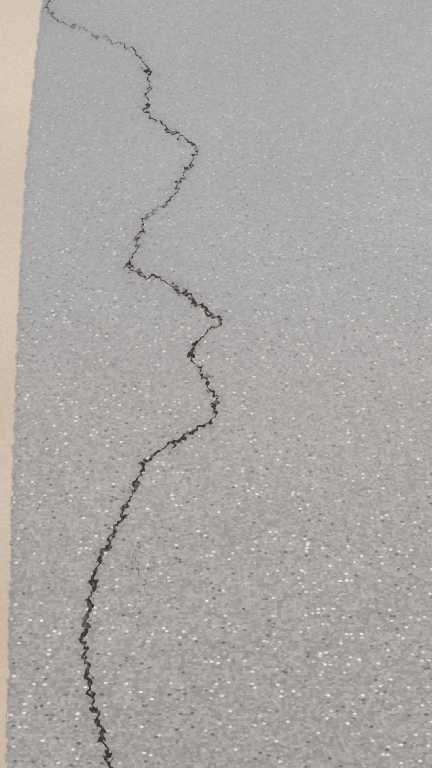
A Shadertoy shader for this texture:

```glsl
// Weathered grey asphalt seen at a slant, with a cream painted strip on the left
// and a jagged crack running from top to bottom. Cellular noise in perspective
// makes the stones; a polyline bent by layered sines makes the crack.

const vec2 crackPath[20] = vec2[20](
    vec2(.060, 1.01), vec2(.066, .977), vec2(.173, .937), vec2(.195, .902),
    vec2(.190, .854), vec2(.258, .804), vec2(.216, .733), vec2(.191, .721),
    vec2(.167, .648), vec2(.219, .633), vec2(.288, .582), vec2(.246, .544),
    vec2(.283, .479), vec2(.276, .453), vec2(.190, .401), vec2(.158, .326),
    vec2(.126, .262), vec2(.108, .167), vec2(.117, .102), vec2(.147, -.01));

vec3 hash3(vec2 c) {
    vec3 h = fract(c.xyx * vec3(.1031, .1030, .0973));
    h += dot(h, h.yxz + 33.33);
    return fract((h.xxy + h.yzz) * h.zyx);
}

// Cellular noise: distance to the nearest stone, then two random values of it
vec3 stones(vec2 q) {
    vec2 cell = floor(q);
    vec3 nearest = vec3(9., 0., 0.);
    for (int j = -1; j <= 1; j++)
    for (int i = -1; i <= 1; i++) {
        vec2 c = cell + vec2(i, j);
        vec3 h = hash3(c + 400.);
        float d = length(c + .15 + .7 * h.xy - q);
        if (d < nearest.x) nearest = vec3(d, h.z, fract(h.x * 7. + h.z * 13.));
    }
    return nearest;
}

float segmentDistance(vec2 p, vec2 a, vec2 b) {
    vec2 ab = b - a;
    return length(p - a - ab * clamp(dot(p - a, ab) / dot(ab, ab), 0., 1.));
}

float crackDistance(vec2 p) {
    float d = 9.;
    for (int i = 0; i < 19; i++)
        d = min(d, segmentDistance(p, crackPath[i], crackPath[i + 1]));
    return d;
}

// Small sideways wandering that roughens straight lines
vec2 wander(vec2 p) {
    return .0026 * sin(p.yx * vec2(260., 230.) + 2. * sin(p * 130.))
         + .0016 * sin(p.yx * vec2(610., 570.) + 2. * sin(p * 370.));
}

void mainImage(out vec4 fragColor, in vec2 fragCoord) {
    vec2 p = fragCoord / iResolution.y;
    float aa = .8 / iResolution.y;
    float near = 1. - p.y;

    // Ground coordinates: stones shrink with distance
    float shrink = 1. - .5 * p.y;
    vec2 ground = vec2((p.x - .28) / shrink, -2. * log(shrink));

    // Broad light: cool and pale far away, warm and darker close by
    vec3 color = mix(vec3(.645, .628, .610), vec3(.675, .672, .675), smoothstep(0., 1., p.y));
    color += .014 * sin(3.1 * p.y) + .03 * (p.x - .28) * p.y;
    color += .006 * sin(p.x * 17. + 2. * sin(p.y * 11.)) * sin(p.y * 19. + p.x * 7.);

    // Stone grain at two sizes
    vec3 fine = stones(ground * vec2(210., 290.));
    vec3 coarse = stones(ground * vec2(100., 150.) + 37.);
    float contrast = mix(.35, 1., smoothstep(0., .9, near));
    color += contrast * (.10 * (fine.y - .5) + .035 * (coarse.y - .5) + .03 * (.4 - fine.x));

    // Sparkling chips and dark pits
    vec3 chip = stones(ground * vec2(125., 190.) + 91.);
    float dot0 = smoothstep(.5, .15, chip.x);
    color += vec3(.24, .235, .22) * dot0 * contrast * smoothstep(.90, .99, chip.y);
    color -= .17 * dot0 * contrast * smoothstep(.08, .01, chip.y);

    // Crack: broken dashes far away, wider and darker close by
    vec2 bent = p + wander(p);
    float d = crackDistance(bent);
    float width = mix(.0011, .0029, smoothstep(.1, .9, near)) * (.55 + .9 * coarse.z);
    float dash = mix(smoothstep(.2, .5, fine.z), 1., .25 + .5 * near);
    float faint = 1. - .55 * smoothstep(.035, .015, length((p - vec2(.125, .955)) * vec2(.5, 1.)));
    faint *= 1. - .6 * smoothstep(.018, .006, length(p - vec2(.203, .728)));
    float crack = smoothstep(width + aa, width - aa, d) * dash * faint;
    color *= 1. - .10 * exp(-d * 190.) * faint;
    color = mix(color, vec3(.20, .18, .175), .88 * crack);

    // Hairline branch beside the lower crack
    float hair = abs(bent.x - .181 - .006 * sin(p.y * 85.));
    hair = smoothstep(.0009 + aa, 0., hair) * smoothstep(.15, .18, p.y) * smoothstep(.31, .27, p.y);
    color -= .16 * hair * step(.45, fine.z);

    // Painted strip with an edge that frays close by
    float edge = .008 + .02 * p.y + .027 * pow(p.y, 4.);
    edge += (.001 + .003 * near) * (coarse.y - .5) + .0007 * sin(p.y * 210.);
    vec3 paint = mix(vec3(.79, .72, .65), vec3(.84, .785, .72), p.y);
    paint += .03 * (fine.y - .5) + .012 * sin(p.y * 23.);
    color *= 1. - .07 * exp(-abs(p.x - edge) * 260.);
    color = mix(color, paint, smoothstep(edge + .0012 + aa, edge - .0012 - aa, p.x));

    fragColor = vec4(clamp(color, 0., 1.), 1.);
}
```
